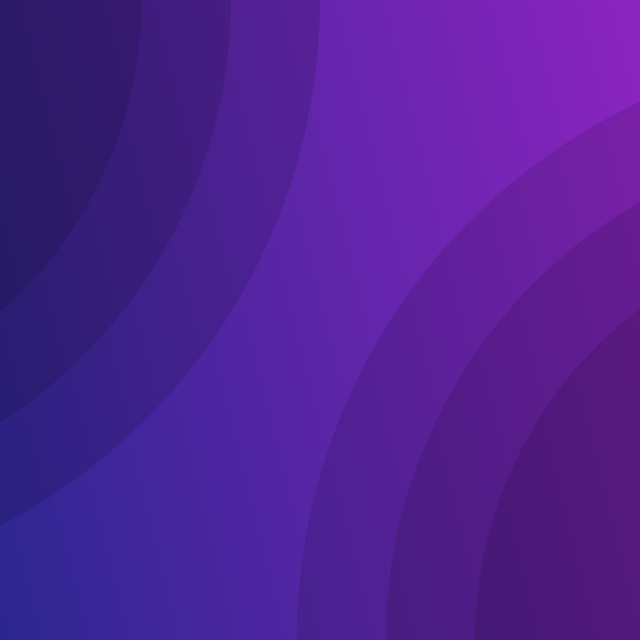
A Shadertoy shader for this background:

```glsl
#define BLUE vec3(0.172, 0.149, 0.565)
#define MAGENTA vec3(0.551, 0.141, 0.753)
#define SLOPE vec2(0.8, 0.2)
#define LEFT_CENTER vec2(-0.425, 1.0)
#define RIGHT_CENTER vec2(1.391, 0.0)
#define LEFT_RADIUS 0.9248
#define RIGHT_RADIUS 0.9273
#define RING_STEP 0.1392
#define RING_COUNT 3
#define RING_SHADE 0.88

// Darkening from nested discs that share one center
float discShade(vec2 p, vec2 center, float outerRadius, float pixel) {
    float dist = length(p - center);
    float shade = 1.0;
    for (int i = 0; i < RING_COUNT; i++) {
        float edge = dist - (outerRadius - float(i) * RING_STEP);
        float inside = 1.0 - smoothstep(-pixel, pixel, edge);
        shade *= mix(1.0, RING_SHADE, inside);
    }
    return shade;
}

void mainImage(out vec4 fragColor, in vec2 fragCoord) {
    vec2 uv = fragCoord / iResolution.xy;
    float pixel = 0.75 / min(iResolution.x, iResolution.y);

    // Diagonal base gradient
    vec3 color = mix(BLUE, MAGENTA, clamp(dot(uv, SLOPE), 0.0, 1.0));

    // Ring sets in the opposite corners
    color *= discShade(uv, LEFT_CENTER, LEFT_RADIUS, pixel);
    color *= discShade(uv, RIGHT_CENTER, RIGHT_RADIUS, pixel);

    fragColor = vec4(color, 1.0);
}
```
